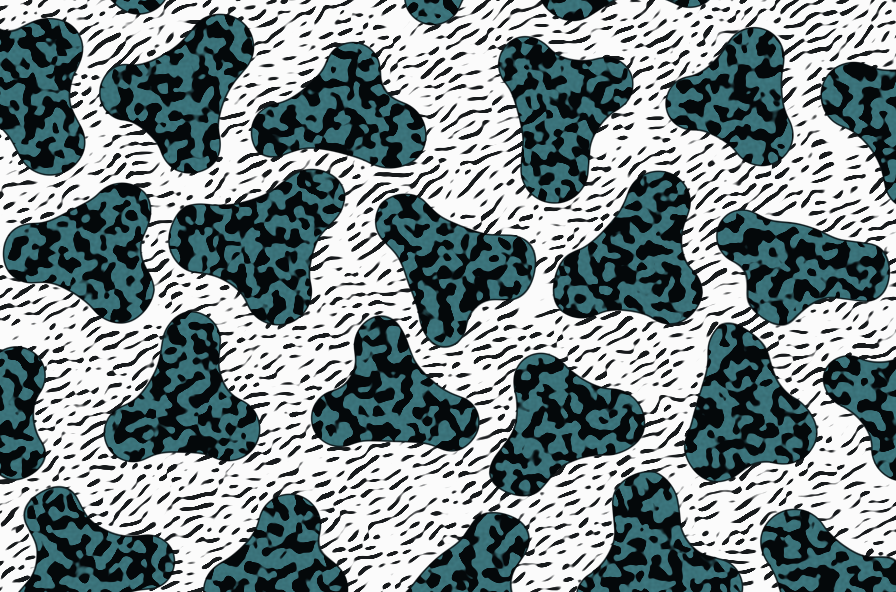
Write a WebGL 1 fragment shader that draws this pattern.

```glsl
precision highp float;
// Three-lobed teal and black mottled patches on white ground with short slanted dark strokes.

uniform vec2 u_resolution;

const float TAU = 6.2831853;
const vec3 PAPER = vec3(0.985);
const vec3 STROKE = vec3(0.09, 0.10, 0.11);
const vec3 INK = vec3(0.015, 0.03, 0.04);
const vec3 TEAL = vec3(0.23, 0.45, 0.48);

vec2 hash2(vec2 p) {
  vec3 q = fract(p.xyx * vec3(0.1031, 0.1030, 0.0973));
  q += dot(q, q.yzx + 33.33);
  return fract((q.xx + q.yz) * q.zy);
}

vec2 rotate(vec2 p, float angle) {
  float c = cos(angle), s = sin(angle);
  return vec2(c * p.x - s * p.y, s * p.x + c * p.y);
}

float cornerSlope(vec2 cell, vec2 f, vec2 corner) {
  return dot(hash2(cell + corner) * 2.0 - 1.0, f - corner);
}

float gradientNoise(vec2 p) {
  vec2 i = floor(p), f = fract(p);
  vec2 u = f * f * f * (f * (f * 6.0 - 15.0) + 10.0);
  float low = mix(cornerSlope(i, f, vec2(0, 0)), cornerSlope(i, f, vec2(1, 0)), u.x);
  float high = mix(cornerSlope(i, f, vec2(0, 1)), cornerSlope(i, f, vec2(1, 1)), u.x);
  return mix(low, high, u.y);
}

// Wave packets scattered on a grid: broken, forking stripes across the given direction
float waveNoise(vec2 p, float waves, float direction, float spread) {
  vec2 cell = floor(p);
  float sum = 0.0;
  for (int y = -1; y <= 1; y++)
  for (int x = -1; x <= 1; x++)
  for (int k = 0; k < 2; k++) {
    vec2 id = cell + vec2(x, y);
    vec2 seed = id + 57.0 * float(k);
    vec2 d = p - id - hash2(seed);
    vec2 r = hash2(seed + 19.7);
    float angle = direction + spread * (r.x - 0.5);
    float phase = dot(d, vec2(cos(angle), sin(angle))) * waves + r.y;
    sum += exp(-4.0 * dot(d, d)) * cos(TAU * phase);
  }
  return sum;
}

float smoothMin(float a, float b, float k) {
  float h = max(k - abs(a - b), 0.0) / k;
  return min(a, b) - 0.25 * h * h * k;
}

float capsule(vec2 p, vec2 tip, float radius) {
  float t = clamp(dot(p, tip) / dot(tip, tip), 0.0, 1.0);
  return length(p - tip * t) - radius;
}

// Three rounded arms of uneven length, width and spacing
float lobedPatch(vec2 p, vec2 id) {
  float turn = TAU * hash2(id + 5.3).x;
  float d = 1.0;
  for (int k = 0; k < 3; k++) {
    vec2 r = hash2(id * 3.0 + float(k) * 11.0 + 2.1);
    float angle = turn + TAU * float(k) / 3.0 + 0.8 * (r.x - 0.5);
    float reach = mix(0.07, 0.12, r.y);
    float radius = mix(0.060, 0.044, fract(r.x * 7.0));
    d = smoothMin(d, capsule(p, reach * vec2(cos(angle), sin(angle)), radius), 0.045);
  }
  return d;
}

// Distance to the patches on a skewed lattice, with a gap kept between neighbours
float patchField(vec2 p, vec2 pitch, float jitter, float gap) {
  vec2 q = p / pitch;
  vec2 cell = floor(vec2(q.x - 0.5 * q.y, q.y));
  float nearest = 1.0, second = 1.0;
  for (int y = -1; y <= 1; y++)
  for (int x = -1; x <= 1; x++) {
    vec2 id = cell + vec2(x, y);
    vec2 c = id + 0.5 + jitter * (hash2(id + 41.0) - 0.5);
    float d = lobedPatch(p - vec2(c.x + 0.5 * c.y, c.y) * pitch, id);
    second = min(second, max(nearest, d));
    nearest = min(nearest, d);
  }
  return -smoothMin(-nearest, 0.5 * (second - nearest - gap), 0.02);
}

// Two turned noise layers give branching blotches
float mottle(vec2 p, float scale) {
  vec2 q = p * scale;
  q += 0.5 * vec2(gradientNoise(q * 0.6 + 7.0), gradientNoise(q * 0.6 + 31.0));
  return gradientNoise(q) + 0.6 * gradientNoise(rotate(q, 0.7) * 1.4 + 13.0);
}

float coverage(float value, float halfWidth) {
  return smoothstep(-halfWidth, halfWidth, value);
}

void main() {
  vec2 p = gl_FragCoord.xy / u_resolution.y;
  float pixel = 1.0 / u_resolution.y;

  // Ground with slanted strokes
  vec2 bend = 0.004 * vec2(gradientNoise(p * 28.0), gradientNoise(p * 28.0 + 50.0));
  float strokes = waveNoise((p + bend) / 0.033, 1.8, 2.05, 1.1);
  vec3 ground = mix(PAPER, STROKE, coverage(strokes - 0.56, 110.0 * pixel));

  // Mottled patch colour with a faint grain
  vec3 teal = TEAL * (1.0 + 0.12 * gradientNoise(p * 150.0));
  vec3 fill = mix(INK, teal, coverage(mottle(p, 46.0) + 0.01, 30.0 * pixel));

  // Patches with a thin dark rim
  float d = patchField(p + vec2(0.07, 0.11), vec2(0.305, 0.27), 0.22, 0.03);
  fill = mix(fill, INK, 0.8 * coverage(d + 0.0025, 0.7 * pixel));
  gl_FragColor = vec4(mix(fill, ground, coverage(d, 0.8 * pixel)), 1.0);
}
```
